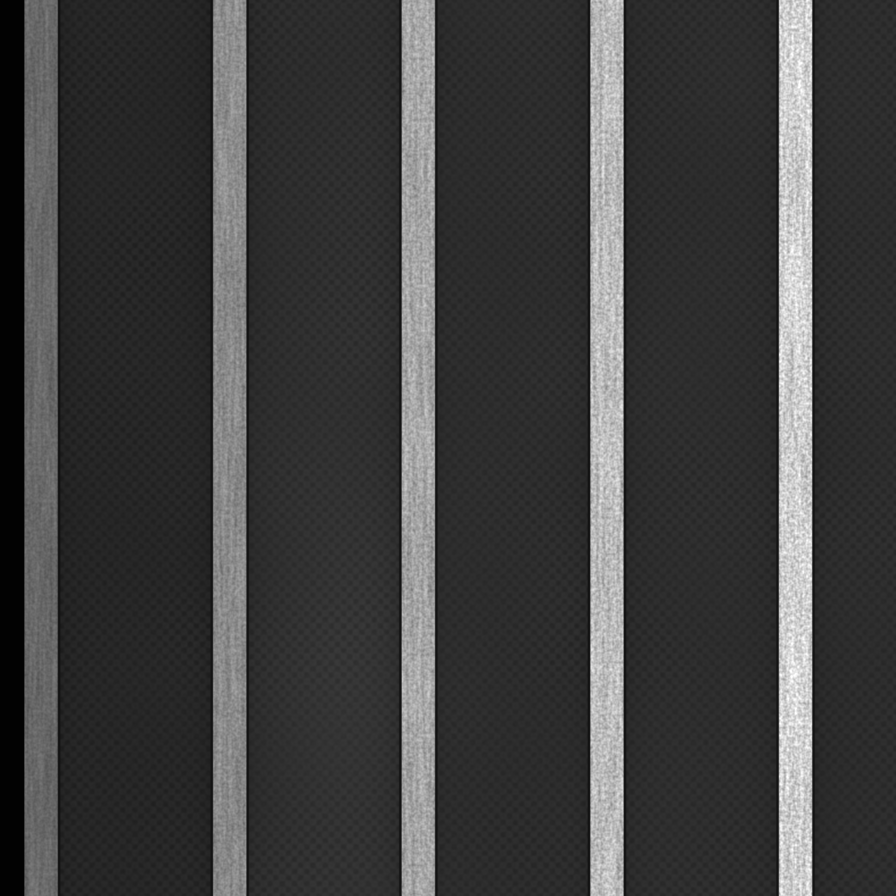
Give the GLSL for this pattern, as a Shadertoy shader.

```glsl
const float PERIOD = 0.2105;        // spacing of the stripes
const float FIRST_EDGE = 0.0273;    // left edge of the first stripe
const float STRIPE_WIDTH = 0.0372;
const float SEAM_WIDTH = 0.0028;    // dark line beside each stripe
const float MESH_CELLS = 73.0;      // weave cells across the canvas
const float MESH_DEPTH = 0.036;
const float STRIPE_DIM = 0.41;      // tone of the first stripe
const float STRIPE_BRIGHT = 0.82;   // tone of the last stripe
const float LAST_STRIPE = 4.0;
const float PANEL_DIM = 0.145;
const float PANEL_BRIGHT = 0.172;
const float MARGIN_TONE = 0.008;
const float SEAM_TONE = 0.07;
const float GRAIN = 0.24;
const float STREAKS = 0.16;
const float TAU = 6.2831853;

vec2 gradientAt(ivec2 cell) {
    uint h = uint(cell.x) * 1597334677u ^ uint(cell.y) * 3812015801u;
    h = (h ^ (h >> 15)) * 2246822519u;
    h ^= h >> 13;
    float angle = TAU * float(h & 65535u) / 65536.0;
    return vec2(cos(angle), sin(angle));
}

float gradientNoise(vec2 p) {
    ivec2 i = ivec2(floor(p));
    vec2 f = fract(p);
    vec2 u = f * f * f * (f * (f * 6.0 - 15.0) + 10.0);
    float a = dot(gradientAt(i), f);
    float b = dot(gradientAt(i + ivec2(1, 0)), f - vec2(1, 0));
    float c = dot(gradientAt(i + ivec2(0, 1)), f - vec2(0, 1));
    float d = dot(gradientAt(i + ivec2(1, 1)), f - vec2(1, 1));
    return mix(mix(a, b, u.x), mix(c, d, u.x), u.y);
}

// Brushed metallic band, brighter from left to right
float stripeTone(vec2 uv, float index) {
    float rise = pow(clamp(index / LAST_STRIPE, 0.0, 1.0), 0.8);
    float base = mix(STRIPE_DIM, STRIPE_BRIGHT, rise);
    float grain = gradientNoise(uv * vec2(237.0, 221.0))
                + 0.7 * gradientNoise(uv * vec2(391.0, 367.0) + 31.7);
    float streak = gradientNoise(uv * vec2(233.0, 9.0) + 7.3)
                 + 0.6 * gradientNoise(uv * vec2(311.0, 45.0) + 17.1);
    float cloud = gradientNoise(uv * vec2(9.0, 7.0) + 3.9);
    return base * (1.0 + GRAIN * mix(0.6, 1.0, rise) * grain
                       + STREAKS * streak + 0.07 * cloud);
}

// Dark panel with a staggered weave
float panelTone(vec2 uv, float index, float edgeDistance) {
    float base = mix(PANEL_DIM, PANEL_BRIGHT, smoothstep(-0.2, 1.2, index));
    vec2 q = uv * MESH_CELLS * TAU;
    float weave = smoothstep(-0.5, 0.9, cos(q.x) * cos(q.y));
    float patchiness = 0.75 + 0.5 * gradientNoise(uv * 8.0 + 5.2);
    float tone = base - MESH_DEPTH * patchiness * (weave - 0.4);

    // Soft sheen in the second panel, shade beside the stripes
    vec2 sheen = (uv - vec2(0.385, 0.22)) / vec2(0.09, 0.45);
    tone += 0.028 * exp(-dot(sheen, sheen));
    tone -= 0.022 * exp(-edgeDistance / 0.012);
    tone += 0.010 * gradientNoise(uv * 6.0);
    return tone + 0.014 * gradientNoise(uv * 243.0);
}

void mainImage(out vec4 fragColor, in vec2 fragCoord) {
    vec2 uv = fragCoord / iResolution.xy;
    float pixel = 1.0 / iResolution.x;

    // Signed distance to the nearest stripe, negative inside
    float along = (uv.x - FIRST_EDGE) / PERIOD;
    float centred = along - 0.5 * STRIPE_WIDTH / PERIOD;
    float stripeIndex = floor(centred + 0.5);
    float stripeDistance = abs(centred - stripeIndex) * PERIOD - 0.5 * STRIPE_WIDTH;

    float tone = panelTone(uv, floor(along), max(stripeDistance, 0.0));

    // Black margin left of the first stripe
    tone = mix(MARGIN_TONE, tone, smoothstep(-pixel, pixel, uv.x - FIRST_EDGE));

    // Seams, then the stripes over them
    float seam = 1.0 - smoothstep(-pixel, pixel, stripeDistance - SEAM_WIDTH);
    tone = mix(tone, min(tone, SEAM_TONE), seam);
    float stripe = 1.0 - smoothstep(-pixel, pixel, stripeDistance);
    tone = mix(tone, stripeTone(uv, stripeIndex), stripe);

    fragColor = vec4(vec3(clamp(tone, 0.0, 1.0)), 1.0);
}
```
